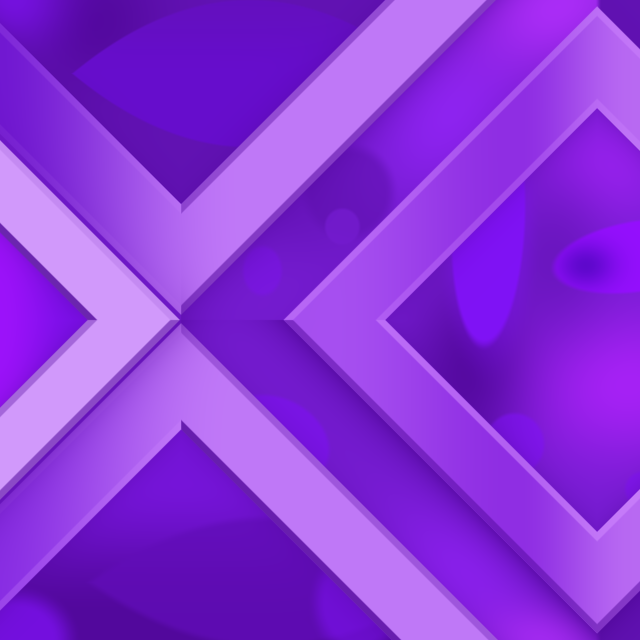
A three.js fragment shader for this background:

```glsl
// Bevelled violet diamond frames crossing over glowing hollows with soft petals.
varying vec2 vUv;

const vec3 DEEP = vec3(0.32, 0.03, 0.61);
const vec3 DUSK = vec3(0.38, 0.07, 0.70);
const vec3 VIOLET = vec3(0.46, 0.11, 0.82);
const vec3 ELECTRIC = vec3(0.50, 0.07, 0.96);
const vec3 MAGENTA = vec3(0.68, 0.18, 0.98);
const vec3 ORCHID = vec3(0.65, 0.31, 0.94);
const vec3 LILAC = vec3(0.75, 0.47, 0.97);
const vec3 PALE = vec3(0.82, 0.60, 0.985);
const float AA = 0.0013;

float inside(float d) { return 1.0 - smoothstep(-AA, AA, d); }

// Distance to a diamond whose corners lie at the given radius.
float diamond(vec2 p, vec2 center, float radius) {
  vec2 q = abs(p - center);
  return (q.x + q.y - radius) * 0.7071;
}

float glow(vec2 p, vec2 center, vec2 size) {
  vec2 q = (p - center) / size;
  return exp(-dot(q, q));
}

// Tilted ellipse with an adjustable soft rim.
float petal(vec2 p, vec2 center, vec2 size, float tilt, float soft) {
  float c = cos(tilt), s = sin(tilt);
  vec2 q = mat2(c, -s, s, c) * (p - center);
  float d = (length(q / size) - 1.0) * min(size.x, size.y);
  return 1.0 - smoothstep(-soft, soft, d);
}

// Pointed leaf bounded by two parabolas.
float leaf(vec2 p, vec2 center, vec2 size, float soft) {
  vec2 q = (p - center) / size;
  return 1.0 - smoothstep(-soft, soft, (abs(q.y) - 1.0 + q.x * q.x) * size.y);
}

// Positive amounts lighten a bevel, negative amounts darken it.
vec3 shade(vec3 face, float amount) {
  vec3 lit = mix(face, vec3(0.82, 0.54, 1.0), max(amount, 0.0));
  return mix(lit, DEEP, max(-amount, 0.0));
}

// Bevel: outer A, outer B, inner A, inner B; side chooses A (0) or B (1).
vec3 frame(vec3 under, vec2 p, vec2 center, vec2 radii, vec3 face, vec4 bevel, float side, vec2 shadow) {
  float outer = diamond(p, center, radii.x);
  float inner = -diamond(p, center, radii.y);
  float shadeAmount = mix(shadow.x, shadow.y, side) * exp(-max(outer, 0.0) * 38.0);
  vec3 col = mix(under, DEEP, shadeAmount * step(0.0, outer));
  col = mix(col, DEEP, 0.25 * exp(-max(inner, 0.0) * 55.0) * step(0.0, inner));
  vec3 outerRim = shade(face, mix(bevel.x, bevel.y, side));
  vec3 innerRim = shade(face, mix(bevel.z, bevel.w, side));
  vec3 body = mix(face, outerRim, smoothstep(-0.012, -0.009, outer));
  body = mix(body, innerRim, smoothstep(-0.012, -0.009, inner));
  return mix(col, body, inside(max(outer, inner)));
}

vec3 middleHollow(vec2 p) {
  vec3 col = mix(VIOLET, vec3(0.56, 0.14, 0.95), glow(p, vec2(0.70, 0.82), vec2(0.13, 0.16)));
  col = mix(col, MAGENTA, glow(p, vec2(0.87, 0.99), vec2(0.16, 0.11)));
  col = mix(col, vec3(0.55, 0.13, 0.94), glow(p, vec2(0.72, 0.10), vec2(0.16, 0.13)));
  col = mix(col, MAGENTA, 0.9 * glow(p, vec2(0.86, 0.0), vec2(0.12, 0.06)));
  col = mix(col, DUSK, 0.65 * petal(p, vec2(0.545, 0.70), vec2(0.068, 0.07), 0.0, 0.012));
  col = mix(col, DUSK, 0.5 * glow(p, vec2(0.49, 0.66), vec2(0.09, 0.07)));
  col = mix(col, VIOLET, 0.8 * petal(p, vec2(0.535, 0.646), vec2(0.027, 0.028), 0.0, 0.003));
  col = mix(col, ELECTRIC, 0.45 * petal(p, vec2(0.41, 0.577), vec2(0.030, 0.038), 0.0, 0.004));
  col = mix(col, ELECTRIC, 0.7 * petal(p, vec2(0.430, 0.312), vec2(0.088, 0.066), -0.45, 0.004));
  return mix(col, DUSK, smoothstep(0.93, 0.94, p.x));
}

vec3 rightHollow(vec2 p) {
  vec3 col = mix(VIOLET, vec3(0.59, 0.13, 0.93), glow(p, vec2(0.95, 0.74), vec2(0.12, 0.10)));
  col = mix(col, vec3(0.65, 0.13, 0.96), glow(p, vec2(0.98, 0.40), vec2(0.17, 0.12)));
  col = mix(col, DEEP, 0.9 * glow(p, vec2(0.73, 0.42), vec2(0.09, 0.14)));
  col = mix(col, DUSK, 0.6 * glow(p, vec2(0.87, 0.60), vec2(0.08, 0.12)));
  col = mix(col, ELECTRIC, 0.35 * petal(p, vec2(0.763, 0.65), vec2(0.065, 0.205), 0.0, 0.02));
  col = mix(col, ELECTRIC, petal(p, vec2(0.763, 0.655), vec2(0.057, 0.194), -0.04, 0.003));
  vec3 tongue = mix(vec3(0.58, 0.06, 0.99), vec3(0.37, 0.03, 0.80), glow(p, vec2(0.915, 0.585), vec2(0.045, 0.035)));
  col = mix(col, tongue, petal(p, vec2(1.0, 0.600), vec2(0.136, 0.055), 0.16, 0.003));
  col = mix(col, ELECTRIC, 0.65 * petal(p, vec2(0.804, 0.306), vec2(0.046, 0.048), 0.0, 0.004));
  return mix(col, ELECTRIC, 0.6 * petal(p, vec2(1.005, 0.235), vec2(0.028), 0.0, 0.004));
}

vec3 upperHollow(vec2 p) {
  vec3 col = mix(DUSK, DEEP, glow(p, vec2(0.14, 0.97), vec2(0.10)));
  vec3 fill = mix(vec3(0.40, 0.05, 0.80), DUSK, 0.5 * smoothstep(0.88, 1.0, p.y));
  col = mix(col, fill, leaf(p, vec2(0.39, 0.885), vec2(0.277, 0.115), 0.0025));
  return mix(col, ELECTRIC, 0.7 * glow(p, vec2(0.02, 1.0), vec2(0.085, 0.07)));
}

vec3 lowerHollow(vec2 p) {
  vec3 col = mix(DEEP, vec3(0.46, 0.08, 0.85), smoothstep(0.03, 0.25, p.y));
  col = mix(col, vec3(0.38, 0.05, 0.72), 0.75 * leaf(p, vec2(0.42, 0.09), vec2(0.28, 0.10), 0.008));
  col = mix(col, ELECTRIC, 0.75 * petal(p, vec2(0.02, 0.0), vec2(0.085, 0.07), 0.0, 0.02));
  return mix(col, ELECTRIC, 0.55 * petal(p, vec2(0.56, 0.06), vec2(0.065, 0.08), 0.0, 0.015));
}

void main() {
  vec2 p = vUv;
  vec2 rightC = vec2(0.933, 0.5), upperC = vec2(0.283, 1.2);
  vec2 lowerC = vec2(0.283, -0.2), leftC = vec2(-0.2, 0.5);
  float below = 1.0 - smoothstep(0.5 - AA, 0.5 + AA, p.y);
  float toRight = smoothstep(0.283 - AA, 0.283 + AA, p.x);
  // Hollows behind the frames.
  vec3 col = middleHollow(p);
  col = mix(col, rightHollow(p), inside(diamond(p, rightC, 0.331)));
  col = mix(col, upperHollow(p), inside(diamond(p, upperC, 0.519)));
  col = mix(col, lowerHollow(p), inside(diamond(p, lowerC, 0.529)));
  vec3 leftFill = mix(vec3(0.61, 0.07, 0.98), vec3(0.49, 0.06, 0.92), smoothstep(0.0, 0.12, p.x));
  // Frames, from back to front.
  vec3 rightFace = mix(ORCHID, vec3(0.56, 0.18, 0.89), smoothstep(0.52, 0.80, p.x));
  rightFace = mix(rightFace, vec3(0.72, 0.41, 0.95), smoothstep(0.81, 0.99, p.x));
  col = frame(col, p, rightC, vec2(0.490, 0.331), rightFace, vec4(0.4, -0.5, 0.3, 0.55), below, vec2(0.1, 0.75));
  vec3 upperFace = mix(vec3(0.44, 0.09, 0.82), LILAC, smoothstep(-0.02, 0.38, p.x));
  col = frame(col, p, upperC, vec2(0.692, 0.519), upperFace, vec4(0.1, -0.55, 0.15, -0.4), toRight, vec2(0.1, 0.4));
  vec3 lowerFace = mix(vec3(0.53, 0.17, 0.89), LILAC, smoothstep(-0.04, 0.36, p.x));
  col = frame(col, p, lowerC, vec2(0.695, 0.529), lowerFace, vec4(0.1, -0.3, 0.25, -0.8), toRight, vec2(0.1, 0.2));
  col = mix(col, leftFill, inside(diamond(p, leftC, 0.337)));
  col = frame(col, p, leftC, vec2(0.481, 0.337), PALE, vec4(-0.1, -0.55, -0.8, -0.35), below, vec2(0.15, 0.4));
  gl_FragColor = vec4(col, 1.0);
}
```
